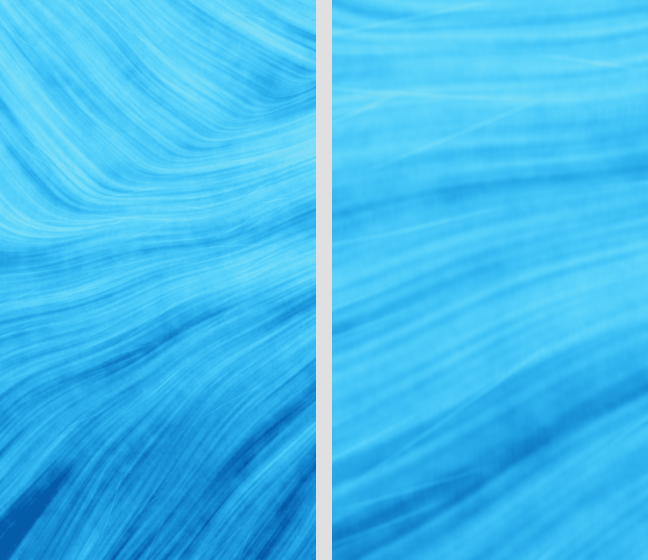
Left: the whole. Right: its middle third, enlarged.
Give the GLSL for this texture, as a Shadertoy shader.

```glsl
// Soft blue fur: two coats of hair meet along a slanted seam.
// Gradient noise is averaged along a curved flow field to form locks and hairs,
// then a vertical light falloff, dark hollows and loose strands are added.

#define LOCK_SCALE 14.0
#define TUFT_SCALE 40.0
#define HAIR_SCALE 88.0
#define FINE_SCALE 165.0
#define LOCK_GAIN 1.7
#define TUFT_GAIN 1.7
#define HAIR_GAIN 1.3
#define FINE_GAIN 1.7
#define SEAM_SHADE 0.20
#define HOLLOW_SHADE 0.26
#define STRAND_COUNT 70
#define STRAND_LIGHT 0.13

vec2 hash2(vec2 p) {
    vec3 q = fract(p.xyx * vec3(0.1031, 0.1030, 0.0973));
    q += dot(q, q.yzx + 33.33);
    return fract((q.xx + q.yz) * q.zy);
}

float gradientNoise(vec2 p) {
    vec2 i = floor(p), f = p - i;
    vec2 w = f * f * f * (f * (f * 6.0 - 15.0) + 10.0);
    vec2 e = vec2(0.0, 1.0);
    float a = dot(hash2(i) * 2.0 - 1.0, f);
    float b = dot(hash2(i + e.yx) * 2.0 - 1.0, f - e.yx);
    float c = dot(hash2(i + e.xy) * 2.0 - 1.0, f - e.xy);
    float d = dot(hash2(i + e.yy) * 2.0 - 1.0, f - e.yy);
    return mix(mix(a, b, w.x), mix(c, d, w.x), w.y);
}

// Signed height above the seam between the coats
float seamHeight(vec2 p) {
    return p.y - (0.585 + 0.28 * p.x + 0.42 * p.x * p.x);
}

// Hair direction: falling to the right above the seam, rising below it
float flowAngle(vec2 p) {
    float waver = gradientNoise(p * 5.0 + 21.0);
    float upper = mix(-0.92, -0.45, clamp(p.x / 0.56, 0.0, 1.0)) + 0.3 * waver;
    float bend = 1.0 - smoothstep(0.10, 0.58, p.y);
    float lower = 0.2 + 0.75 * bend + 0.6 * (p.x - 0.28) * (1.0 - bend) + 0.45 * waver;
    float blend = mix(0.07, 0.025, clamp(p.x * 2.0, 0.0, 1.0));
    return mix(lower, upper, smoothstep(-blend, blend, seamHeight(p) + 0.04 * waver));
}

// Averages two noise scales along the flow through p
vec2 streaks(vec2 p, float stride, int steps, vec2 scales) {
    vec2 sum = vec2(0.0);
    float total = 0.0;
    for (int side = -1; side <= 1; side += 2) {
        vec2 q = p;
        for (int k = 0; k < steps; k++) {
            float angle = flowAngle(q);
            q += float(side) * stride * vec2(cos(angle), sin(angle));
            float fade = 1.0 - float(k) / float(steps);
            sum += fade * vec2(gradientNoise(q * scales.x + 50.0),
                               gradientNoise(q * scales.y + 90.0));
            total += fade;
        }
    }
    return sum / total;
}

// Thin loose hairs that cross the flow at small angles
float looseStrands(vec2 p) {
    float light = 0.0;
    for (int i = 0; i < STRAND_COUNT; i++) {
        vec2 seed = hash2(vec2(float(i) + 3.0, 17.0));
        vec2 shape = hash2(vec2(float(i) + 5.0, 71.0));
        vec2 center = seed * vec2(0.62, 1.04) - 0.02;
        vec2 d = p - center;
        float reach = 0.04 + 0.07 * shape.x;
        if (dot(d, d) > reach * reach) continue;
        float angle = flowAngle(center) + 0.6 * (shape.y - 0.5);
        float along = dot(d, vec2(cos(angle), sin(angle)));
        float across = dot(d, vec2(-sin(angle), cos(angle)));
        across += (seed.x - 0.5) * 3.0 * along * along;
        float tip = 1.0 - smoothstep(0.3, 1.0, abs(along) / reach);
        light += tip * (1.0 - smoothstep(0.0004, 0.0022, abs(across)));
    }
    return min(light, 1.5);
}

// Deep blue at 0, pale sky blue at 1
vec3 furColor(float tone) {
    float t = clamp(tone, -0.3, 1.2);
    return vec3(0.07, 0.52, 0.80) + t * vec3(0.20, 0.47, 0.38)
         + t * t * vec3(0.12, -0.15, -0.20);
}

void mainImage(out vec4 fragColor, in vec2 fragCoord) {
    vec2 p = fragCoord / iResolution.y;
    vec2 locks = streaks(p, 0.014, 13, vec2(LOCK_SCALE, TUFT_SCALE));
    vec2 hairs = streaks(p, 0.0045, 20, vec2(HAIR_SCALE, FINE_SCALE));

    // Broad light, brightest at the top
    float tone = 0.08 + 0.84 * smoothstep(0.0, 0.75, p.y);
    tone += 0.10 * gradientNoise(p * 4.0 + 7.0);

    // Locks and single hairs
    tone += LOCK_GAIN * locks.x + TUFT_GAIN * locks.y;
    tone += HAIR_GAIN * hairs.x + FINE_GAIN * hairs.y;
    tone -= 0.16 * smoothstep(0.03, 0.16, -locks.x - 0.7 * locks.y);

    // Shadow under the upper coat, and a hollow in the lower coat
    float h = seamHeight(p) - 0.02 + 0.3 * locks.x;
    float seam = exp(-h * h / 0.0012) * smoothstep(0.05, 0.2, p.x);
    tone -= SEAM_SHADE * seam * (0.6 + 4.0 * abs(locks.y));
    vec2 d = mat2(0.64, -0.77, 0.77, 0.64) * (p - vec2(0.27, 0.20));
    d.y += 0.25 * locks.x + 0.3 * locks.y;
    tone -= HOLLOW_SHADE * exp(-d.x * d.x / 0.016 - d.y * d.y / 0.0012);

    tone += STRAND_LIGHT * looseStrands(p);
    fragColor = vec4(furColor(tone), 1.0);
}
```
